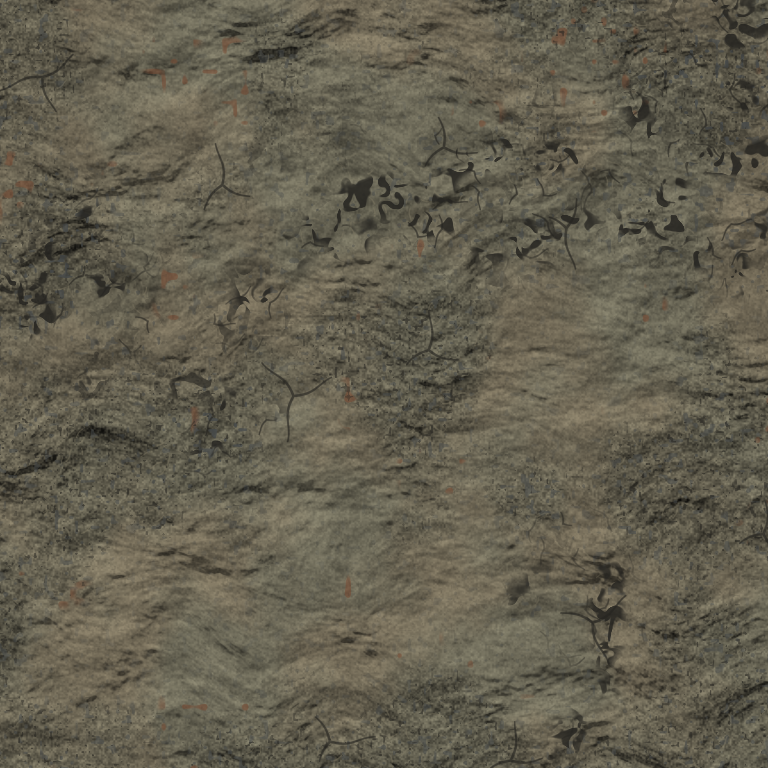
This texture is drawn by a Shadertoy shader. Its source:

```glsl
const float SMOOTH_TONE = 0.437;
const float GRIT_TONE = 0.378;
const float RELIEF = 1.35;
const float LEDGE_SHADE = 0.11;
const vec2 LIGHT_STEP = vec2(-0.0014, 0.0038);
const vec3 BROWN_TINT = vec3(1.02, 0.945, 0.775);
const vec3 OLIVE_TINT = vec3(0.985, 0.955, 0.80);
const vec3 LITTER = vec3(0.145, 0.14, 0.125);
const vec3 SLATE = vec3(0.27, 0.285, 0.29);
const vec3 STRAW = vec3(0.52, 0.49, 0.40);
const vec3 RUST = vec3(0.46, 0.29, 0.20);

float hash(vec2 p, float seed) {
    ivec2 i = ivec2(floor(p));
    uint h = uint(i.x) * 1597334677u ^ uint(i.y) * 3812015801u ^ uint(seed) * 2654435769u;
    h = (h ^ (h >> 16)) * 2246822519u;
    h = (h ^ (h >> 13)) * 3266489917u;
    return float((h ^ (h >> 16)) >> 8) / 16777216.0;
}

float noise(vec2 p, float seed) {
    vec2 i = floor(p), f = fract(p);
    f = f * f * (3.0 - 2.0 * f);
    float low = mix(hash(i, seed), hash(i + vec2(1, 0), seed), f.x);
    float high = mix(hash(i + vec2(0, 1), seed), hash(i + vec2(1, 1), seed), f.x);
    return mix(low, high, f.y);
}

float fbm(vec2 p, float seed) {
    float sum = 0.0, amp = 0.5;
    for (int k = 0; k < 5; k++) {
        sum += amp * noise(p, seed + float(k));
        p = mat2(1.6, 1.2, -1.2, 1.6) * p + 7.3;
        amp *= 0.5;
    }
    return sum / 0.96875;
}

// Soil height, stretched sideways into low ledges
float height(vec2 p) {
    vec2 warp = vec2(noise(p * 9.0, 31.0), noise(p * 9.0, 32.0)) - 0.5;
    return fbm((p + warp * 0.06) * vec2(13.0, 21.0), 40.0);
}

// Scattered bent strands; several arms make a forked twig
float strands(vec2 uv, float cells, float reach, float width, float chance, int arms, float seed) {
    vec2 p = uv * cells, base = floor(p);
    float pixel = cells / iResolution.y, cover = 0.0;
    for (int y = -1; y <= 1; y++)
    for (int x = -1; x <= 1; x++) {
        vec2 cell = base + vec2(x, y);
        if (hash(cell, seed) > chance) continue;
        vec2 d = p - cell - vec2(hash(cell, seed + 1.0), hash(cell, seed + 2.0));
        for (int k = 0; k < arms; k++) {
            float id = seed + 3.0 + float(k) * 2.0;
            float angle = 6.283 * hash(cell, seed + 3.0) + float(k) * 2.2 + 0.7 * hash(cell, id);
            vec2 dir = vec2(cos(angle), sin(angle));
            float along = dot(d, dir);
            float len = reach * (0.4 + 0.6 * hash(cell, id + 1.0));
            float side = dot(d, vec2(-dir.y, dir.x)) + 0.06 * reach * sin(along / reach * 5.0);
            float dist = length(vec2(along - clamp(along, 0.0, len), side));
            float halfWidth = width * cells * (1.0 - 0.5 * clamp(along / len, 0.0, 1.0));
            cover = max(cover, 1.0 - smoothstep(halfWidth - 0.5 * pixel, halfWidth + pixel, dist));
        }
    }
    return cover;
}

void mainImage(out vec4 fragColor, in vec2 fragCoord) {
    vec2 uv = fragCoord / iResolution.y;

    // Bare smooth earth against gritty patches
    float grit = smoothstep(0.40, 0.62, fbm(uv * 5.5, 1.0));
    float cluster = smoothstep(0.54, 0.72, fbm(uv * 4.5 + 3.7, 10.0));
    float tone = mix(SMOOTH_TONE, GRIT_TONE, grit);
    tone += 0.10 * (fbm(uv * 22.0, 20.0) - 0.5) - 0.025 * cluster;

    // Relief lit from above, with shaded ledges
    float slope = height(uv) - height(uv + LIGHT_STEP);
    tone += RELIEF * clamp(slope, -0.07, 0.05);
    float broken = smoothstep(0.42, 0.62, noise(uv * 17.0, 50.0));
    tone -= LEDGE_SHADE * broken * smoothstep(0.025, 0.075, -slope);

    // Fine grains
    float grain = 0.6 * noise(uv * 430.0, 60.0) + 0.4 * noise(uv * 210.0, 61.0) - 0.5;
    tone += grain * mix(0.12, 0.25, grit);
    float warmth = smoothstep(0.35, 0.65, fbm(uv * 7.0, 70.0)) * (1.0 - 0.6 * grit);
    vec3 color = tone * mix(OLIVE_TINT, BROWN_TINT, warmth);

    // Pebbles, straw and rare rusty leaves
    float pebble = smoothstep(0.76, 0.88, noise(uv * 150.0, 80.0));
    color = mix(color, SLATE, pebble * (0.15 + 0.35 * grit + 0.3 * cluster));
    float straw = strands(uv, 48.0, 0.8, 0.0007, 0.6, 1, 90.0);
    color = mix(color, STRAW, straw * (0.08 + 0.32 * max(grit, cluster)));
    float leaf = smoothstep(0.80, 0.90, noise(uv * 75.0, 100.0));
    color = mix(color, RUST, leaf * 0.6 * smoothstep(0.70, 0.82, noise(uv * 13.0, 101.0)));

    // Dark litter, pits and twigs
    vec2 bend = vec2(noise(uv * 60.0, 110.0), noise(uv * 60.0, 111.0));
    float shard = smoothstep(0.56, 0.74, noise(uv * 95.0 + bend * 2.5, 112.0));
    float pocket = smoothstep(0.52, 0.75, noise(uv * 24.0, 113.0));
    color = mix(color, LITTER, shard * min(0.85, cluster * (0.2 + pocket) + 0.15 * grit * pocket));
    float pit = smoothstep(0.80, 0.92, noise(uv * 240.0, 114.0));
    color = mix(color, LITTER, pit * (0.1 + 0.45 * grit));
    float stalk = strands(uv, 26.0, 0.7, 0.0010, 0.45, 2, 120.0);
    color = mix(color, LITTER, stalk * (0.08 + 0.55 * cluster));
    float twig = strands(uv, 7.0, 0.42, 0.0015, 0.14, 3, 140.0);
    color = mix(color, LITTER, 0.65 * twig);

    fragColor = vec4(clamp(color, 0.0, 1.0), 1.0);
}
```
